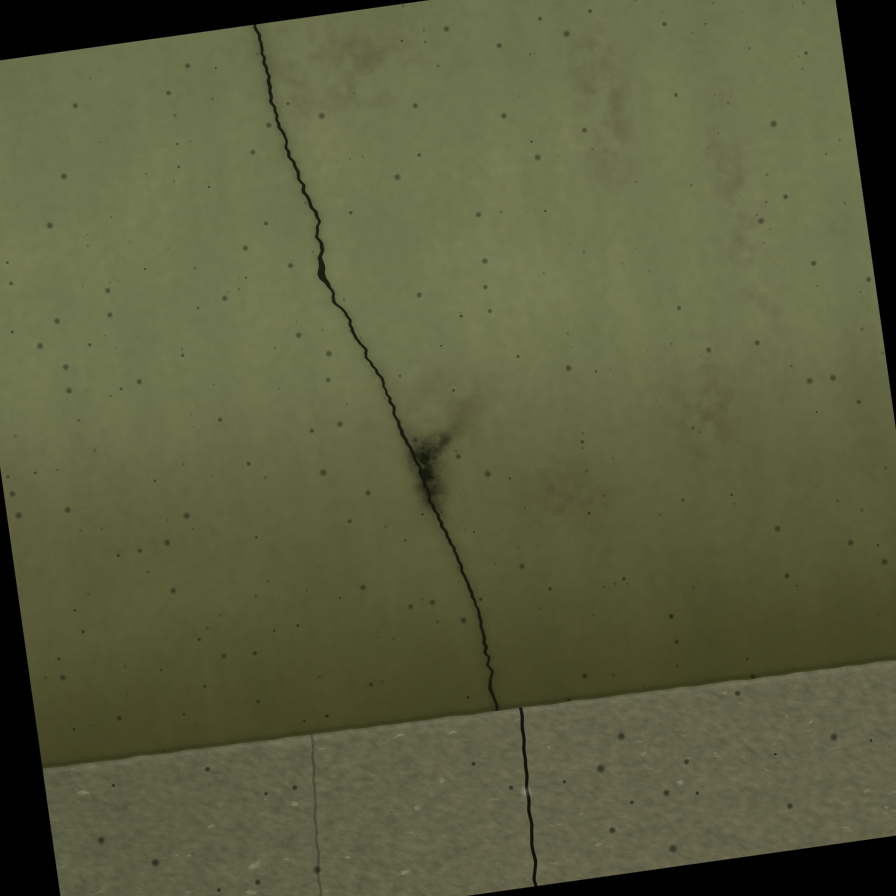
Write a Shadertoy shader that draws this texture.

```glsl
const float TILT = 0.1396;
const float CRACK_STEP = 0.0563;
const float CRACK_TOP = 0.494;
// Sideways crack position at even steps down the wall
const float CRACK_PATH[15] = float[15](
    -0.145, -0.142, -0.137, -0.123, -0.108, -0.113, -0.091, -0.068,
    -0.052, -0.037, -0.023, -0.007, 0.008, 0.013, 0.011);

vec2 hash2(vec2 p) {
    vec3 q = fract(p.xyx * vec3(0.1031, 0.1030, 0.0973));
    q += dot(q, q.yzx + 33.33);
    return fract((q.xx + q.yz) * q.zy);
}

float cornerSlope(vec2 cell, vec2 corner, vec2 f) {
    return dot(hash2(cell + corner) * 2.0 - 1.0, f - corner);
}

float gradientNoise(vec2 p) {
    vec2 i = floor(p), f = p - i;
    vec2 w = f * f * f * (f * (f * 6.0 - 15.0) + 10.0);
    float low = mix(cornerSlope(i, vec2(0, 0), f), cornerSlope(i, vec2(1, 0), f), w.x);
    float high = mix(cornerSlope(i, vec2(0, 1), f), cornerSlope(i, vec2(1, 1), f), w.x);
    return mix(low, high, w.y);
}

float fbm(vec2 p) {
    float sum = 0.0, gain = 1.0;
    for (int i = 0; i < 5; i++) {
        sum += gain * gradientNoise(p);
        p = mat2(1.6, 1.2, -1.2, 1.6) * p + 7.3;
        gain *= 0.55;
    }
    return sum;
}

vec2 rotate(vec2 p, float angle) {
    float c = cos(angle), s = sin(angle);
    return vec2(c * p.x + s * p.y, c * p.y - s * p.x);
}

float blob(vec2 p, vec2 center, vec2 radius, float angle) {
    vec2 d = rotate(p - center, angle) / radius;
    return exp(-dot(d, d));
}

float line(float dist, float halfWidth, float aa) {
    return 1.0 - smoothstep(halfWidth - aa, halfWidth + aa, abs(dist));
}

float crackCenter(float y) {
    float t = clamp((CRACK_TOP - y) / CRACK_STEP, 0.0, 13.999);
    int i = int(t);
    float jitter = 0.006 * gradientNoise(vec2(y * 45.0, 3.7))
                 + 0.004 * gradientNoise(vec2(y * 120.0, 8.2));
    return mix(CRACK_PATH[i], CRACK_PATH[i + 1], fract(t)) + jitter;
}

// One randomly placed pit per cell, kept in a fraction of the cells
float pits(vec2 p, float scale, float density) {
    vec2 cell = floor(p * scale);
    vec2 rnd = hash2(cell + 19.0);
    float d = length(fract(p * scale) - 0.3 - 0.4 * rnd);
    float keep = step(1.0 - density, hash2(cell + 71.0).x);
    return keep * (1.0 - smoothstep(0.03, 0.05 + 0.16 * rnd.y, d));
}

vec3 wallColor(vec2 p, vec2 q, float aa) {
    // Light falling off towards the floor
    vec3 col = mix(vec3(0.255, 0.255, 0.135), vec3(0.345, 0.35, 0.22), smoothstep(-0.33, -0.08, q.y));
    col = mix(col, vec3(0.435, 0.455, 0.312), smoothstep(-0.12, 0.17, q.y + 0.03 * q.x));
    col *= 1.0 - 0.05 * smoothstep(0.3, 0.5, q.y);

    // Mottling, vertical streaks and plaster grain
    float mottling = fbm(q * 9.0);
    float streaks = fbm(q * vec2(16.0, 2.5) + 4.0);
    float grain = fbm(q * 75.0);
    col *= 1.0 + 0.045 * mottling + 0.045 * streaks + 0.045 * grain;

    // Brownish patches
    float patches = 0.8 * blob(p, vec2(0.38, 0.92), vec2(0.08, 0.05), 0.2)
        + blob(p, vec2(0.675, 0.88), vec2(0.025, 0.08), 0.1)
        + 0.7 * blob(p, vec2(0.83, 0.75), vec2(0.025, 0.14), 0.2)
        + blob(p, vec2(0.79, 0.55), vec2(0.035, 0.05), 0.0)
        + blob(p, vec2(0.635, 0.445), vec2(0.04, 0.025), 0.0)
        + 0.8 * blob(p, vec2(0.5, 0.55), vec2(0.055, 0.04), 0.0);
    float broken = smoothstep(-0.35, 0.5, fbm(p * 28.0));
    col *= 1.0 - patches * broken * vec3(0.12, 0.19, 0.16);
    col *= 1.0 - 0.35 * pits(q, 38.0, 0.13) - 0.2 * pits(q + 0.4, 70.0, 0.05);

    // Main crack, its soft shadow and the chipped hollow
    float dist = q.x - crackCenter(q.y);
    float halfWidth = 0.0017 + 0.0009 * gradientNoise(vec2(q.y * 60.0, 1.3))
        + 0.0025 * blob(p, vec2(0.359, 0.697), vec2(0.02, 0.013), 0.0);
    col *= 1.0 - 0.22 * exp(-abs(dist) / 0.005);
    float rough = clamp(0.75 + 0.8 * fbm(p * 70.0), 0.0, 1.0);
    float hollow = blob(p, vec2(0.474, 0.469), vec2(0.011, 0.034), 0.28)
        + 0.65 * blob(p, vec2(0.49, 0.506), vec2(0.027, 0.009), 0.6)
        + 0.35 * blob(p, vec2(0.484, 0.475), vec2(0.018, 0.04), 0.2);
    col = mix(col, vec3(0.07, 0.075, 0.035), clamp(hollow * rough, 0.0, 0.92));
    return mix(col, vec3(0.075, 0.08, 0.04), 0.88 * line(dist, halfWidth, aa));
}

vec3 floorColor(vec2 q, float edge, float aa) {
    float depth = edge - q.y;
    float coarse = fbm(q * vec2(28.0, 45.0));
    float grain = fbm(rotate(q, -0.4) * vec2(80.0, 140.0));
    vec3 col = mix(vec3(0.35, 0.36, 0.26), vec3(0.385, 0.38, 0.285), smoothstep(-0.5, 0.1, q.x));
    col *= 1.0 + 0.09 * coarse + 0.15 * grain;
    col += 0.11 * smoothstep(0.4, 0.75, fbm(q * vec2(38.0, 75.0) + 11.0));
    col *= 1.0 - 0.45 * pits(q, 30.0, 0.12);

    // Two joints running away from the wall
    float wobble = 0.005 * gradientNoise(vec2(q.y * 50.0, 5.1));
    float joint = q.x - 0.04 + 0.052 * depth + wobble;
    float faint = q.x + 0.195 + 0.09 * depth + wobble;
    col *= 1.0 - 0.82 * line(joint, 0.0018, aa);
    col *= 1.0 - 0.22 * line(faint, 0.0014, aa);
    col += 0.2 * blob(q, vec2(0.033, -0.392), vec2(0.005), 0.0);
    return col + 0.045 * exp(-abs(depth - 0.004) / 0.003);
}

void mainImage(out vec4 fragColor, in vec2 fragCoord) {
    vec2 p = fragCoord / iResolution.xy;
    float aa = 0.8 / iResolution.y;
    vec2 q = rotate(p - 0.5, TILT);

    // Wall above floor, meeting at an uneven edge
    float edge = -0.298 - 0.013 * q.x + 0.003 * gradientNoise(vec2(q.x * 35.0, 2.0));
    vec3 col = mix(floorColor(q, edge, aa), wallColor(p, q, aa), smoothstep(-aa, aa, q.y - edge));
    col *= 1.0 - 0.2 * exp(-abs(q.y - edge - 0.003) / 0.003);

    // Tilted square on black
    float border = max(abs(q.x), abs(q.y)) - 0.498;
    col *= 1.0 - smoothstep(-aa, aa, border);
    fragColor = vec4(clamp(col, 0.0, 1.0), 1.0);
}
```
